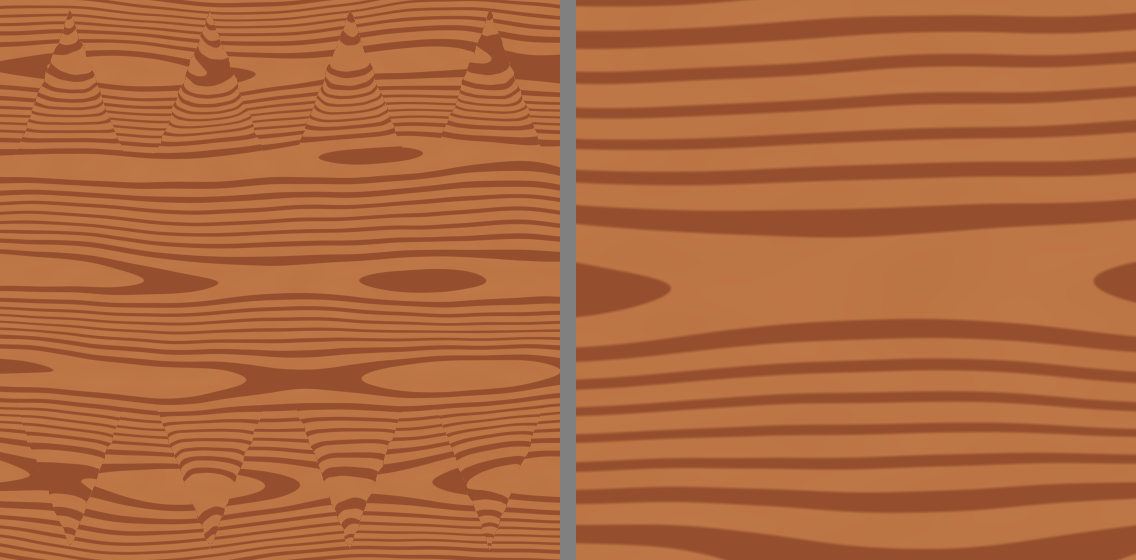
Left: the whole. Right: its middle third, enlarged.
Write a three.js fragment shader that draws this texture.

```glsl
varying vec2 vUv;

const vec3 LIGHT_WOOD = vec3(0.74, 0.46, 0.27);
const vec3 DARK_GRAIN = vec3(0.59, 0.31, 0.18);
const float TAU = 6.28318;

const float RING_PERIOD = 0.37;     // height of one dense-wide-dense cycle
const float RING_CENTRE = 0.70;     // height of a wide, open ring
const float RING_COUNT = 3.9;       // bands from mid level to extreme
const float WARP = 0.045;           // slow drift of the bands
const float KNOT_STRENGTH = 2.3;    // closes bands into long eyes
const float WOBBLE = 0.004;         // small waver of each line
const vec2 DUTY = vec2(0.30, 0.46); // dark part of a band, least and most

const float SEAM_REPEATS = 4.0;     // wedges across the canvas
const float SEAM_SLOPE = 0.38;
const float SEAM_APEX = 0.02;       // distance of the tips from the border
const float SEAM_REACH = 0.022;     // how far the lines stay bent
const vec2 SEAM_LIFT = vec2(0.004, 0.030);
const vec2 SEAM_FADE = vec2(0.14, 0.29);
const float SEAM_JITTER = 0.006;

const float EDGE = 0.0013;          // half width of the soft edge
const float STEP = 0.0008;          // gradient sampling distance
const float MOTTLE = 0.012;

float hash(vec2 p) {
  return fract(sin(dot(p, vec2(127.1, 311.7))) * 43758.5);
}

float cornerSlope(vec2 cell, vec2 offset) {
  float angle = TAU * hash(cell);
  return dot(vec2(cos(angle), sin(angle)), offset);
}

float gradientNoise(vec2 p) {
  vec2 i = floor(p);
  vec2 f = p - i;
  vec2 u = f * f * f * (f * (f * 6.0 - 15.0) + 10.0);
  vec2 e = vec2(1.0, 0.0);
  float low = mix(cornerSlope(i, f), cornerSlope(i + e, f - e), u.x);
  float high = mix(cornerSlope(i + e.yx, f - e.yx), cornerSlope(i + e.xx, f - e.xx), u.x);
  return mix(low, high, u.y);
}

// Broken wedges along the top and bottom borders
float seamLift(vec2 p) {
  float border = min(p.y, 1.0 - p.y);
  float top = step(0.5, p.y);
  float column = floor(p.x * SEAM_REPEATS);
  float x = (fract(p.x * SEAM_REPEATS) - 0.5) / SEAM_REPEATS;
  float halfWidth = SEAM_SLOPE * (border - SEAM_APEX)
                  + SEAM_JITTER * gradientNoise(p * 45.0);
  float inside = step(abs(x), halfWidth);
  float leftLift = mix(SEAM_LIFT.x, SEAM_LIFT.y, hash(vec2(column, top + 3.0)));
  float rightLift = mix(SEAM_LIFT.x, SEAM_LIFT.y, hash(vec2(column, top + 7.0)));
  float bend = leftLift * exp(-max(halfWidth + x, 0.0) / SEAM_REACH)
             + rightLift * exp(-max(halfWidth - x, 0.0) / SEAM_REACH);
  float fade = 1.0 - smoothstep(SEAM_FADE.x, SEAM_FADE.y, border);
  return inside * bend * fade * (2.0 * top - 1.0);
}

// Height field whose contours are the grain lines
float grainField(vec2 p) {
  p.y -= seamLift(p);
  float y = p.y + WARP * gradientNoise(p * vec2(1.7, 3.0) + 4.0)
          + WOBBLE * gradientNoise(p * vec2(9.0, 16.0));
  float rings = RING_COUNT * cos(TAU * (y - RING_CENTRE) / RING_PERIOD);
  float knots = KNOT_STRENGTH * gradientNoise(vec2(p.x * 2.3, y * 6.5) + 17.0);
  return rings + knots;
}

void main() {
  float field = grainField(vUv);
  vec2 slope = vec2(grainField(vUv + vec2(STEP, 0.0)),
                    grainField(vUv + vec2(0.0, STEP))) - field;
  float steepness = max(length(slope) / STEP, 2.0);

  // Signed distance to the nearest line edge
  float duty = mix(DUTY.x, DUTY.y, hash(vec2(floor(field), 2.0)));
  float edgeDistance = (0.5 * duty - abs(fract(field) - 0.5)) / steepness;
  float dark = smoothstep(-EDGE, EDGE, edgeDistance);

  // Faint mottling of the light wood
  vec3 wood = LIGHT_WOOD + MOTTLE * gradientNoise(vUv * vec2(14.0, 30.0));
  gl_FragColor = vec4(mix(wood, DARK_GRAIN, dark), 1.0);
}
```
